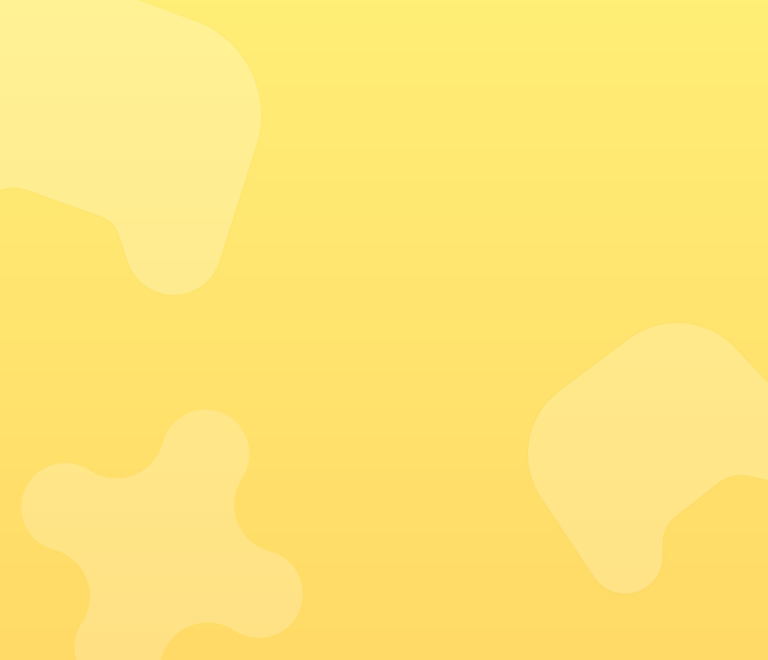
This background is drawn by a WebGL 2 fragment shader. Its source:

```glsl
#version 300 es
precision highp float;
// Warm yellow gradient with three pale, soft-cornered blobs.

uniform vec2 u_resolution;
out vec4 outColor;

const float HEIGHT = 6.6; // canvas height in scene units

// Signed distance to a counterclockwise polygon; z holds each corner radius.
float roundedPolygon(vec2 p, vec3 corners[7]) {
  float nearest = 1e9, side = 1.0, arc = 1e9;
  for (int i = 0; i < 7; i++) {
    vec2 v = corners[i].xy;
    vec2 prev = corners[(i + 6) % 7].xy;
    vec2 next = corners[(i + 1) % 7].xy;

    // Straight edge and inside test
    vec2 e = prev - v, w = p - v;
    vec2 offset = w - e * clamp(dot(w, e) / dot(e, e), 0.0, 1.0);
    nearest = min(nearest, dot(offset, offset));
    bvec3 crossing = bvec3(p.y >= v.y, p.y < prev.y, e.x * w.y > e.y * w.x);
    if (all(crossing) || all(not(crossing))) side = -side;

    // Fillet arc, convex or concave
    vec2 a = normalize(prev - v), b = normalize(next - v);
    float reach = corners[i].z * 2.0 / length(a - b);
    vec2 q = p - v - normalize(a + b) * reach;
    if (dot(q, a) < 0.0 && dot(q, b) < 0.0 && length(q) < 1.5 * reach) {
      float turn = sign(b.x * a.y - b.y * a.x);
      arc = turn * (length(q) - corners[i].z);
    }
  }
  return arc < 1e8 ? arc : side * sqrt(nearest);
}

// Four round lobes joined by tangent circular notches.
float fourLobes(vec2 p) {
  vec2 axis = normalize(vec2(0.97, -0.435));
  vec2 q = abs(vec2(dot(p, axis), dot(p, vec2(-axis.y, axis.x))));
  if (q.y > q.x) q = q.yx;
  vec2 lobe = vec2(1.06, 0.0), notch = vec2(0.91);
  vec2 link = notch - lobe, fromLobe = q - lobe;
  bool inner = link.x * fromLobe.y - link.y * fromLobe.x > 0.0;
  return inner ? length(link) - 0.44 - length(q - notch)
               : length(fromLobe) - 0.44;
}

// Blend white over the base, with a faint darker rim just outside.
vec3 paleBlob(vec3 base, float d, float pixel, float opacity, float rim) {
  float inside = clamp(0.5 - d / pixel, 0.0, 1.0);
  base *= 1.0 - rim * (1.0 - inside) * exp(-max(d, 0.0) / 0.015);
  return mix(base, vec3(1.0), opacity * inside);
}

void main() {
  float pixel = HEIGHT / u_resolution.y;
  vec2 p = gl_FragCoord.xy * pixel;

  vec3 color = mix(vec3(1.0, 0.853, 0.400), vec3(1.0, 0.934, 0.465), p.y / HEIGHT);

  float upperLeft = roundedPolygon(p, vec3[7](
    vec3(-1.0, 3.0, 0.0), vec3(-0.26, 3.0, 0.0), vec3(-0.26, 4.894, 0.4),
    vec3(1.144, 4.389, 0.28), vec3(1.745, 2.583, 0.48),
    vec3(2.852, 6.054, 1.0), vec3(-1.0, 7.48, 0.0)));
  float lowerRight = roundedPolygon(p, vec3[7](
    vec3(6.862, 3.637, 0.8), vec3(5.002, 2.242, 0.78), vec3(6.625, -0.192, 0.372),
    vec3(6.625, 1.334, 0.35), vec3(7.32, 1.88, 0.37),
    vec3(8.0, 1.73, 0.0), vec3(8.0, 2.43, 0.0)));
  float lowerLeft = fourLobes(p - vec2(1.62, 1.095));

  color = paleBlob(color, upperLeft, pixel, 0.22, 0.012);
  color = paleBlob(color, lowerRight, pixel, 0.20, 0.012);
  color = paleBlob(color, lowerLeft, pixel, 0.195, 0.0);

  outColor = vec4(color, 1.0);
}
```
